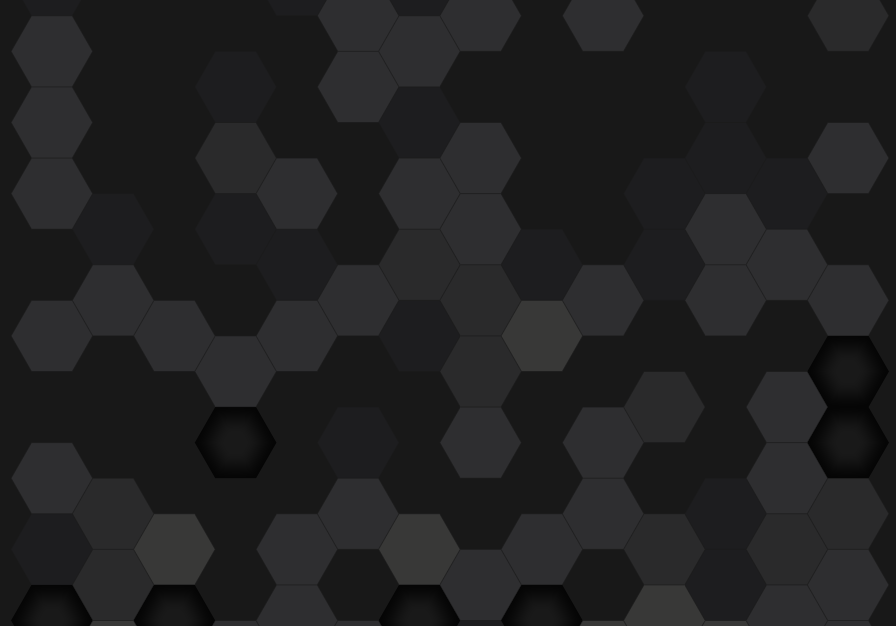
Give the GLSL for this pattern, as a Shadertoy shader.

```glsl
const vec2 CELL_STEP = vec2(0.06836, 0.0794);  // column and row pitch, in canvas widths
const vec2 FIRST_CELL = vec2(0.0579, 0.0573);  // centre of the top left hexagon
const float COLUMNS = 14.0;
const float LINE_HALF_WIDTH = 0.007;           // in row pitches

float hash(vec2 cell, float seed) {
    vec3 p = fract(vec3(cell.xyx + seed) * vec3(0.1031, 0.1030, 0.0973));
    p += dot(p, p.yzx + 33.33);
    return fract((p.x + p.y) * p.z);
}

// Flat-topped hexagon metric: 0 at the centre, 0.5 on the edge
float hexRadius(vec2 offset) {
    vec2 a = abs(offset * vec2(0.866, 1.0));
    return max(a.y, a.x * 0.866 + a.y * 0.5);
}

// Flat tile tones, with lighter ones more frequent further down
vec3 tileColor(vec2 cell) {
    float pick = hash(cell, 17.0) + 0.035 * (cell.y - 4.0);
    vec3 color = vec3(0.093);
    color = mix(color, vec3(0.113, 0.113, 0.121), step(0.36, pick));
    color = mix(color, vec3(0.164, 0.164, 0.168), step(0.54, pick));
    color = mix(color, vec3(0.180, 0.180, 0.188), step(0.62, pick));
    color = mix(color, vec3(0.220, 0.220, 0.217), step(0.91, pick));
    float inside = step(0.0, cell.x) * step(cell.x, COLUMNS - 1.0);
    return mix(vec3(0.093), color, inside);
}

// Recessed hole with a soft shadow around its rim
vec3 pitColor(vec2 offset, float radius) {
    float roundRadius = length(offset * vec2(0.866, 1.0)) * 0.92;
    float shadow = smoothstep(0.12, 0.52, mix(radius, roundRadius, 0.4));
    return vec3(mix(0.098, 0.018, shadow));
}

bool isPit(vec2 cell) {
    bool inField = cell.x >= 0.0 && cell.x < COLUMNS && cell.y >= 3.0;
    return inField && hash(cell, 71.0) < 0.085;
}

void mainImage(out vec4 fragColor, in vec2 fragCoord) {
    vec2 uv = vec2(fragCoord.x, iResolution.y - fragCoord.y) / iResolution.x;
    vec2 p = (uv - FIRST_CELL) / CELL_STEP;
    float pixel = 1.0 / (CELL_STEP.y * iResolution.x);

    // Blend the four candidate hexagons by edge coverage
    vec3 color = vec3(0.0);
    float total = 0.0;
    float nearest = 1.0;
    for (int i = 0; i < 2; i++) {
        float column = floor(p.x) + float(i);
        float stagger = 0.5 * mod(column, 2.0);
        for (int j = 0; j < 2; j++) {
            vec2 cell = vec2(column, floor(p.y - stagger) + float(j));
            vec2 offset = p - cell - vec2(0.0, stagger);
            float radius = hexRadius(offset);
            float coverage = 1.0 - smoothstep(0.5 - 0.6 * pixel, 0.5 + 0.6 * pixel, radius);
            vec3 tile = isPit(cell) ? pitColor(offset, radius) : tileColor(cell);
            color += tile * coverage;
            total += coverage;
            nearest = min(nearest, radius);
        }
    }
    color /= max(total, 0.001);

    // Hairline seams
    float edge = abs(0.5 - nearest);
    float seam = clamp((LINE_HALF_WIDTH + 0.5 * pixel - edge) / pixel, 0.0, 1.0);
    seam *= min(1.0, 2.0 * LINE_HALF_WIDTH / pixel);
    color = mix(color, min(color, vec3(0.10)), 0.7 * seam);

    fragColor = vec4(color, 1.0);
}
```
